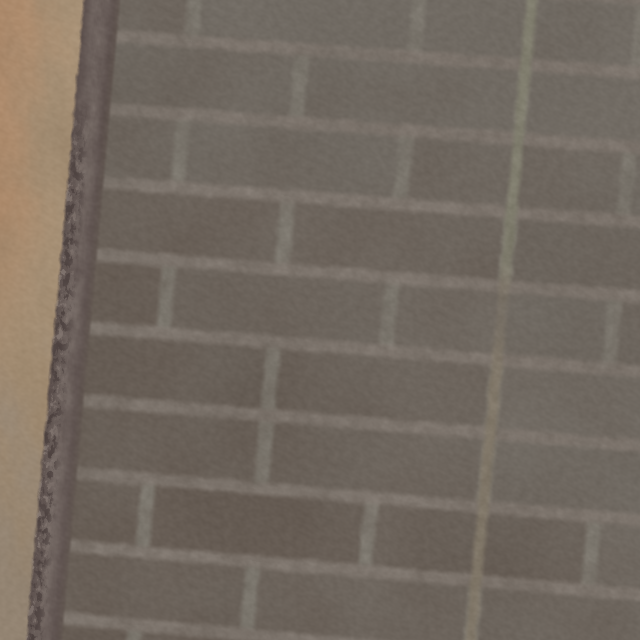
Write a Shadertoy shader that draws this texture.

```glsl
// Layout, in canvas heights measured from the top left
const float COURSE_TOP = 0.0568, COURSE_PITCH = 0.1146;
const float COURSE_SLOPE = 0.070, COURSE_FAN = 0.0023, COURSE_X = 0.182;
const float BRICK_LENGTH = 0.351, CONTROL_X = 0.831, CONTROL_LEAN = 0.096;
const float REPEATED_COURSE = 5.0;   // the bond skips its shift here
const float PIPE_X = 0.1315, PIPE_WIDTH = 0.056, PIPE_LEAN = 0.091;

// Half widths and edge softness
const float BED_HALF = 0.0097, HEAD_HALF = 0.0112, CONTROL_HALF = 0.0085;
const float SOFTNESS = 0.0058, PIPE_SOFTNESS = 0.0034;
const float GRAIN = 0.022, STAIN = 0.016;

const vec3 BRICK_GREY   = vec3(0.444, 0.420, 0.390);
const vec3 BRICK_BROWN  = vec3(0.398, 0.359, 0.326);
const vec3 BED_MORTAR   = vec3(0.489, 0.455, 0.424);
const vec3 HEAD_MORTAR  = vec3(0.483, 0.463, 0.428);
const vec3 CONTROL_SEAL = vec3(0.505, 0.494, 0.434);
const vec3 CONTROL_WORN = vec3(0.502, 0.465, 0.408);
const vec3 PLASTER      = vec3(0.638, 0.553, 0.450);
const vec3 PLASTER_RUST = vec3(0.665, 0.530, 0.410);
const vec3 PLASTER_DULL = vec3(0.580, 0.520, 0.450);
const vec3 PIPE_DARK    = vec3(0.340, 0.292, 0.282);
const vec3 PIPE_LIGHT   = vec3(0.452, 0.408, 0.388);

float hash(vec2 p) {
    return fract(sin(dot(p, vec2(127.1, 311.7))) * 43758.5);
}

vec2 gradient(vec2 cell) {
    float angle = 6.2832 * hash(cell);
    return vec2(cos(angle), sin(angle));
}

// Gradient noise, roughly -0.7 to 0.7
float noise(vec2 p) {
    vec2 i = floor(p), f = fract(p);
    vec2 w = f * f * f * (f * (f * 6.0 - 15.0) + 10.0);
    vec2 e = vec2(0.0, 1.0);
    float low  = mix(dot(gradient(i), f), dot(gradient(i + e.yx), f - e.yx), w.x);
    float high = mix(dot(gradient(i + e.xy), f - e.xy), dot(gradient(i + e.yy), f - e.yy), w.x);
    return mix(low, high, w.y);
}

float fbm(vec2 p) {
    float sum = 0.0, amplitude = 1.0;
    for (int i = 0; i < 4; i++) {
        sum += amplitude * noise(p);
        p = p * 2.03 + 17.3;
        amplitude *= 0.5;
    }
    return sum;
}

// Soft line: 1 inside the half width, 0 outside
float line(float dist, float halfWidth) {
    float soft = max(SOFTNESS, 1.0 / iResolution.y);
    return 1.0 - smoothstep(halfWidth - soft, halfWidth + soft, abs(dist));
}

// Signed distance to the nearest whole number
float toInteger(float x) {
    return x - floor(x + 0.5);
}

vec3 brickwork(vec2 p) {
    vec2 q = p + 0.0026 * vec2(fbm(p * 32.0), fbm(p * 32.0 + 31.0));
    float dx = q.x - COURSE_X;
    float pitch = COURSE_PITCH + COURSE_FAN * dx;
    float v = (q.y - COURSE_TOP - COURSE_SLOPE * dx) / pitch;
    float course = floor(v);

    // Running bond, with the control joint cutting through each course
    float u = (q.x + CONTROL_LEAN * q.y - CONTROL_X) / BRICK_LENGTH;
    float shift = 0.5 * mod(course + step(REPEATED_COURSE, course), 2.0);
    vec2 id = vec2(floor(u + shift) + 17.0 * step(0.0, u), course);

    // Brick faces: greyer towards the top right, one tone each
    float grey = 0.50 + 0.7 * (p.x - p.y) + 0.5 * (hash(id + 3.0) - 0.5);
    grey += 0.30 * fbm(p * 8.0);
    vec3 color = mix(BRICK_BROWN, BRICK_GREY, clamp(grey, 0.0, 1.0));
    color += 0.010 * (hash(id + 41.0) - 0.5);

    // Mortar, mottled and fainter in patches
    float wear = 0.92 + 0.50 * fbm(p * 19.0);
    float bed = line(toInteger(v) * pitch, BED_HALF);
    float head = line(toInteger(u + shift) * BRICK_LENGTH, HEAD_HALF);
    float mottle = 0.035 * fbm(p * 42.0);
    color = mix(color, HEAD_MORTAR + mottle, head * clamp(wear, 0.4, 1.0));
    color = mix(color, BED_MORTAR + mottle, bed * clamp(wear + 0.05, 0.4, 1.0));

    // Control joint: greener above, browner and fainter below
    float aged = smoothstep(0.38, 0.50, p.y + 0.06 * noise(p * 19.0));
    float faded = 1.0 - 0.6 * exp(-pow((p.y - 0.49) / 0.06, 2.0));
    vec3 seal = mix(CONTROL_SEAL, CONTROL_WORN, aged) + mottle;
    return mix(color, seal, line(u * BRICK_LENGTH, CONTROL_HALF) * faded);
}

vec3 plaster(vec2 p) {
    float blotch = fbm(p * vec2(14.0, 7.0));
    float rust = 1.0 - smoothstep(0.0, 0.11, p.x + 0.07 * p.y - 0.04 * blotch);
    vec3 color = mix(PLASTER, PLASTER_RUST, rust * (1.0 - 0.8 * smoothstep(0.3, 0.6, p.y)));
    color = mix(color, PLASTER_DULL, smoothstep(0.45, 0.9, p.y + 0.25 * blotch));
    return color + 0.032 * blotch * vec3(1.0, 0.9, 0.8);
}

// Rounded pipe; t runs from 0 to 1 across it
vec3 pipe(vec2 p, float t) {
    float sheen = exp(-pow((t - 0.45) / 0.36, 2.0));
    vec3 color = mix(PIPE_DARK, PIPE_LIGHT, sheen * (0.85 + 0.6 * fbm(p * vec2(45.0, 20.0))));

    // Chipped paint on the plaster side, dark with pale flecks
    float chips = fbm(p * vec2(90.0, 60.0));
    float chipBand = (1.0 - smoothstep(0.2, 0.6, t)) * smoothstep(0.12, 0.3, p.y);
    color = mix(color, PIPE_DARK * 0.92, smoothstep(0.0, 0.3, chips) * chipBand);
    color = mix(color, PIPE_LIGHT * 1.08, smoothstep(0.15, 0.45, -chips) * chipBand);
    return mix(color, BRICK_BROWN, 0.6 * smoothstep(0.75, 1.0, t));
}

void mainImage(out vec4 fragColor, in vec2 fragCoord) {
    vec2 p = fragCoord / iResolution.xy;
    p.y = 1.0 - p.y;

    float across = p.x + PIPE_LEAN * p.y - PIPE_X;
    float ragged = across + 0.003 * fbm(p * vec2(60.0, 45.0));
    float soft = max(PIPE_SOFTNESS, 1.0 / iResolution.y);

    vec3 color = mix(plaster(p), pipe(p, across / PIPE_WIDTH), smoothstep(-soft, soft, ragged));
    color = mix(color, brickwork(p), smoothstep(-soft, soft, across - PIPE_WIDTH));

    // Broad stains and slanted grain
    color += STAIN * fbm(p * 4.0 + 9.0);
    vec2 slanted = vec2(p.x + 0.5 * p.y, p.y - 0.5 * p.x) * vec2(72.0, 100.0);
    color += GRAIN * (noise(slanted) + 0.6 * noise(slanted * 1.9));
    fragColor = vec4(clamp(color, 0.0, 1.0), 1.0);
}
```
